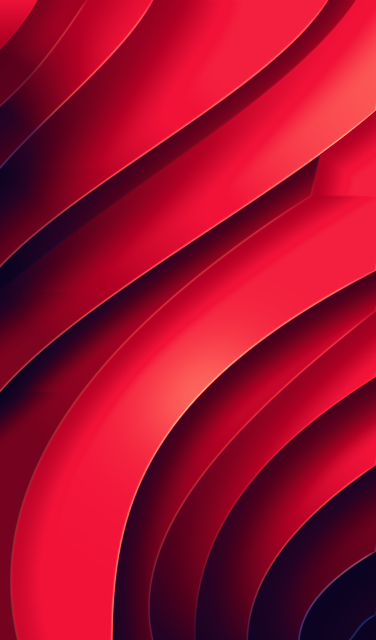
This background is drawn by a Shadertoy shader. Its source:

```glsl
// Overlapping curved sheets in crimson, with lit rims and deep navy shadows.

// Colour for a light level: navy, plum, maroon, crimson, coral.
vec3 ramp(float t) {
    vec3 c = mix(vec3(.04, .01, .13), vec3(.15, .01, .14), clamp(t / .17, 0., 1.));
    c = mix(c, vec3(.31, .00, .11), clamp((t - .17) / .16, 0., 1.));
    c = mix(c, vec3(.49, .01, .12), clamp((t - .33) / .17, 0., 1.));
    c = mix(c, vec3(.70, .00, .14), clamp((t - .50) / .17, 0., 1.));
    c = mix(c, vec3(.95, .07, .22), clamp((t - .67) / .16, 0., 1.));
    return mix(c, vec3(1., .42, .37), clamp((t - .86) / .14, 0., 1.));
}

// Cubic x(y) through four evenly spaced heights, extended by straight ends.
float curve(float y, vec4 xs, vec2 ends) {
    float yc = clamp(y, ends.y, ends.x);
    float t = 3. * (ends.x - yc) / (ends.x - ends.y);
    float a = t - 1., b = t - 2., c = t - 3.;
    vec4 weight = vec4(-a * b * c / 6., t * b * c / 2., -t * a * c / 2., t * a * b / 6.);
    float tail = y > yc ? .2 : 3. * (xs.z - xs.w) / (ends.x - ends.y);
    return dot(xs, weight) + tail * (y - yc);
}

// State shared by the stacked sheets.
struct Scene {
    float light;
    float inside;
    vec3 rim;
};

// Lays one sheet right of an edge. The light levels are
// near and far from the edge at its top, then at its bottom.
void sheet(inout Scene scene, vec2 p, vec4 xs, vec2 ends, vec4 levels, float width, float rim) {
    float x = curve(p.y, xs, ends);
    float slope = (curve(p.y + .002, xs, ends) - curve(p.y - .002, xs, ends)) / .004;
    float d = min((p.x - x) / sqrt(1. + slope * slope), scene.inside);

    // Shade across the sheet and along its chord
    vec2 start = vec2(xs.x, ends.x), chord = vec2(xs.w, ends.y) - start;
    float along = clamp(dot(p - start, chord) / dot(chord, chord), 0., 1.);
    vec2 level = mix(levels.xy, levels.zw, along * along);
    float shade = mix(level.x, level.y, smoothstep(0., width, d));

    // Rim on the upper sheet: warm where lit, blue where dark
    float px = 1. / iResolution.y;
    float cover = smoothstep(-.7 * px, .7 * px, d);
    float q = (d + .001) / max(.0015, .8 * px);
    vec3 hue = mix(vec3(.08, .28, .55), vec3(.5, .45, .25), smoothstep(.2, .55, scene.light));
    hue *= mix(.4, 1., scene.light) * mix(.4, 1., smoothstep(0., .1, along));
    scene.rim = scene.rim * (1. - cover) + rim * exp(-q * q) * hue;
    scene.light = mix(scene.light, shade, cover);
    scene.inside = d;
}

void mainImage(out vec4 fragColor, in vec2 fragCoord) {
    vec2 p = fragCoord / iResolution.xy * vec2(.5885, 1.);
    Scene s = Scene(.82 - 2.5 * (1. - p.y), 1e3, vec3(0.));

    // Upper left folds
    sheet(s, p, vec4(.059, .043, .023, 0.), vec2(1., .922), vec4(.50, .62, .35, .38), .05, .05);
    sheet(s, p, vec4(.137, .099, .055, 0.), vec2(1., .833), vec4(.68, .82, .14, .33), .09, .45);
    sheet(s, p, vec4(.240, .173, .085, 0.), vec2(1., .736), vec4(.58, .88, .03, .48), .13, .75);

    // Broad diagonal sheets
    sheet(s, p, vec4(.514, .371, .172, 0.), vec2(1., .582), vec4(.45, .74, 0., .05), .06, .75);
    sheet(s, p, vec4(.557, .406, .199, 0.), vec2(1., .544), vec4(.82, .97, .08, .50), .09, .08);
    sheet(s, p, vec4(.5885, .388, .171, 0.), vec2(.827, .387), vec4(.33, .78, 0., .47), .07, .75);
    sheet(s, p, vec4(.488, .195, .043, .029), vec2(.694, 0.), vec4(.66, .88, .74, .85), .065, .50);

    // Lower right bends
    sheet(s, p, vec4(.5885, .315, .2005, .176), vec2(.577, 0.), vec4(.30, .75, .12, .33), .075, .9);
    sheet(s, p, vec4(.5885, .392, .264, .240), vec2(.514, 0.), vec4(.60, .90, .14, .20), .09, .42);
    sheet(s, p, vec4(.5885, .417, .329, .306), vec2(.411, 0.), vec4(.32, .86, .10, .17), .10, .22);
    sheet(s, p, vec4(.5885, .477, .411, .388), vec2(.273, 0.), vec4(.14, .46, .05, .14), .09, .50);
    sheet(s, p, vec4(.5885, .523, .484, .469), vec2(.138, 0.), vec4(0., .10, 0., .05), .10, 1.1);
    sheet(s, p, vec4(.5885, .570, .559, .549), vec2(.039, 0.), vec4(0., .05, 0., .05), .05, 1.2);

    // Coral glow stretched along the central bend
    vec2 g = mat2(.76, -.65, .65, .76) * (p - vec2(.315, .385));
    float light = s.light * (1. + .13 * exp(-g.x * g.x / .012 - g.y * g.y / .006));
    fragColor = vec4(clamp(ramp(light) + s.rim, 0., 1.), 1.);
}
```
